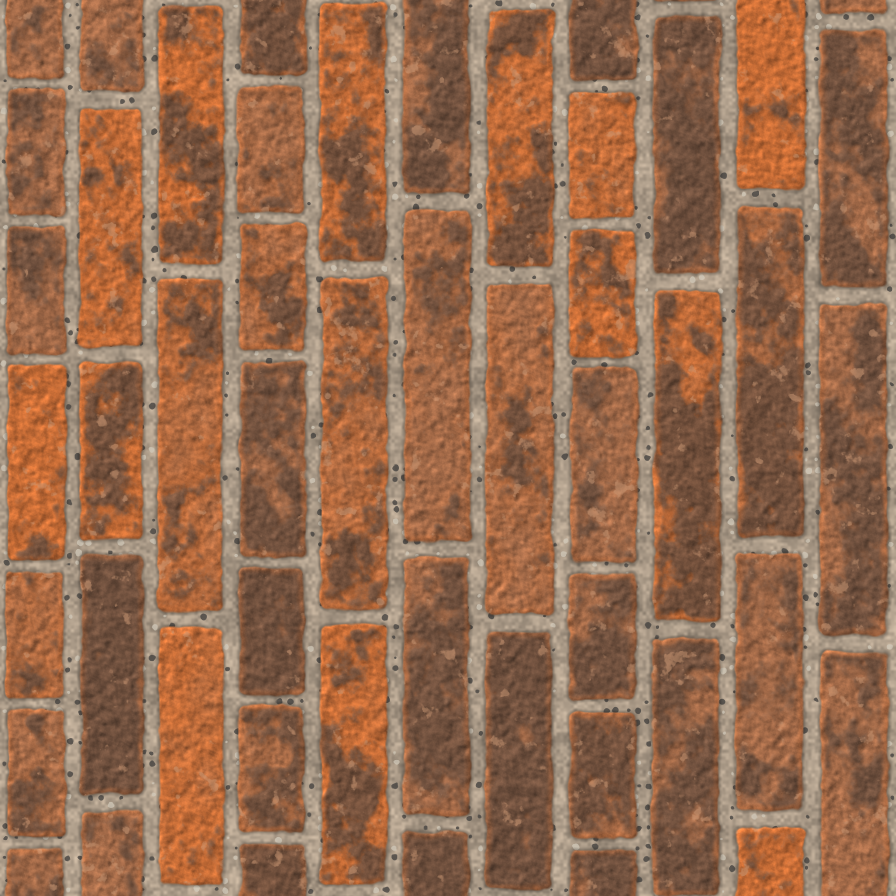
Reproduce this texture procedurally as a three.js fragment shader.

```glsl
// Weathered brick wall laid upright: eleven columns of long and short bricks
// in pale, gritty mortar. Each column is split into bricks by formula; rounded
// box distances cut the joints and layered noise adds soot, relief and chips.
#define COLUMNS 11.0
#define SIDE_GAP 0.0093
#define CORNER 0.0065
#define ROUGHNESS 0.0045
#define RELIEF 0.75
#define SOFT 0.0016
#define EMBER vec3(0.77, 0.42, 0.21)
#define CLAY vec3(0.63, 0.41, 0.28)
#define SOOT vec3(0.41, 0.30, 0.235)
#define MORTAR vec3(0.68, 0.615, 0.54)

varying vec2 vUv;

float hash(vec2 p) {
  vec3 q = fract(vec3(p.xyx) * 0.1031);
  q += dot(q, q.yzx + 33.33);
  return fract((q.x + q.y) * q.z);
}

float noise(vec2 p) {
  vec2 i = floor(p), f = fract(p);
  f = f * f * (3.0 - 2.0 * f);
  return mix(mix(hash(i), hash(i + vec2(1.0, 0.0)), f.x),
             mix(hash(i + vec2(0.0, 1.0)), hash(i + 1.0), f.x), f.y);
}

float fbm(vec2 p) {
  float sum = 0.0, amp = 0.533;
  for (int i = 0; i < 4; i++) {
    sum += amp * noise(p);
    p = mat2(1.6, 1.2, -1.2, 1.6) * p + 17.3;
    amp *= 0.5;
  }
  return sum;
}

// Gentle squeeze that makes the first columns narrower
float columnCoord(float x) {
  return COLUMNS * (x + 0.0165 * (1.0 - x * x) * (1.0 - exp(-12.0 * x)));
}

// Splits a column: x = offset from brick centre, y = half length,
// z = brick number, w = half joint
vec4 course(float col, float down) {
  float beat = mod(col, 4.0);
  bool headers = col < 0.5 || beat > 2.5;
  bool paired = abs(col - 1.0) < 0.5;
  float start = 0.309, first = 0.388, rest = 0.306, period = 1.0;
  if (headers) { start = 0.405; first = 0.23; rest = 0.154; }
  else if (paired) { start = 0.396; first = 0.215; rest = 0.285; period = 0.5; }
  else if (abs(beat - 1.0) < 0.5) start = 0.22;
  start += 0.016 * (hash(vec2(col, 5.0)) - 0.5) + 0.025 * step(9.5, col);
  float t = fract(down - start);
  float lap = floor(t / period);
  t -= lap * period;
  float joint = headers ? 0.0062 : 0.0095;
  if (t < first) return vec4(t - 0.5 * first, 0.5 * first, lap * 8.0, joint);
  float k = floor((t - first) / rest);
  return vec4(t - first - (k + 0.5) * rest, 0.5 * rest, lap * 8.0 + k + 1.0, joint);
}

float roundBox(vec2 p, vec2 halfSize) {
  vec2 q = abs(p) - halfSize + CORNER;
  return length(max(q, 0.0)) + min(max(q.x, q.y), 0.0) - CORNER;
}

// Sandy mortar with scattered dark and light grit
vec3 mortarColor(vec2 p) {
  vec3 c = MORTAR * (0.70 + 0.34 * fbm(p * 45.0) + 0.24 * noise(p * 260.0));
  vec2 cell = floor(p * 85.0);
  float pick = hash(cell + 3.0);
  vec2 center = 0.3 + 0.4 * vec2(hash(cell + 11.0), hash(cell + 29.0));
  float radius = 0.12 + 0.2 * hash(cell + 47.0);
  float dist = length(fract(p * 85.0) - center) + 0.15 * (noise(p * 300.0) - 0.5);
  float grit = 1.0 - smoothstep(radius - 0.07, radius + 0.07, dist);
  c = mix(c, vec3(0.27, 0.26, 0.25), grit * step(0.86, pick) * 0.8);
  return mix(c, vec3(0.83, 0.80, 0.74), grit * step(pick, 0.12) * 0.7);
}

// Fired clay with soot blotches, worn orange rims and rough relief
vec3 brickColor(vec2 p, vec2 id, float inside) {
  float fire = hash(id * 7.0 + 2.0);
  float grime = hash(id * 5.0 + 19.0);
  vec2 q = p + id * 0.73;
  float blotch = fbm(q * vec2(26.0, 21.0));
  float fine = fbm(q * 95.0);
  vec3 c = mix(CLAY, EMBER, smoothstep(0.3, 0.85, fire + 0.5 * (blotch - 0.5)));
  float rim = 1.0 - smoothstep(0.001, 0.009, inside);
  float level = blotch + 0.5 * (fine - 0.5) + 0.42 * (grime - 0.5)
              - 0.24 * (fire - 0.5) + 0.1 * (0.5 - p.y) - 0.13 * rim;
  c = mix(c, SOOT, 0.9 * smoothstep(0.40, 0.66, level));
  c = mix(c, EMBER, 0.3 * rim);
  float slope = fine - fbm((q + vec2(-0.0025, 0.003)) * 95.0);
  c *= 1.0 + RELIEF * slope + 0.22 * (noise(q * 210.0) - 0.5);
  float chip = smoothstep(0.68, 0.80, fbm(q * 70.0 + 9.0));
  return mix(c, vec3(0.79, 0.59, 0.45), 0.55 * chip);
}

void main() {
  vec2 p = vUv;
  float x = columnCoord(p.x);
  float col = min(floor(x), COLUMNS - 1.0);
  vec4 brick = course(col, 1.0 - p.y);
  vec2 id = vec2(col, brick.z);

  // Brick outline with small shifts and ragged edges
  vec2 local = vec2((x - col - 0.5) / COLUMNS, -brick.x);
  local.x += 0.003 * (hash(id + 61.0) - 0.5);
  vec2 halfSize = vec2(0.5 / COLUMNS - SIDE_GAP, brick.y - brick.w);
  float ragged = noise(p * 42.0) + 0.5 * noise(p * 130.0) - 0.75;
  float d = roundBox(local, halfSize) + ROUGHNESS * ragged;

  // Mortar darkens where it meets the bricks
  vec3 mortar = mortarColor(p) * (0.76 + 0.24 * smoothstep(0.0, 0.005, d));
  vec3 face = brickColor(p, id, -d);

  // Bevel lit from the upper left
  float bevel = 1.0 - smoothstep(0.0, 0.005, -d);
  vec2 edge = local / halfSize;
  float lit = dot(pow(abs(edge), vec2(8.0)) * sign(edge), vec2(-0.6, 0.8));
  face *= 1.0 + 0.2 * bevel * clamp(lit, -1.0, 1.0);

  gl_FragColor = vec4(mix(face, mortar, smoothstep(-SOFT, SOFT, d)), 1.0);
}
```
